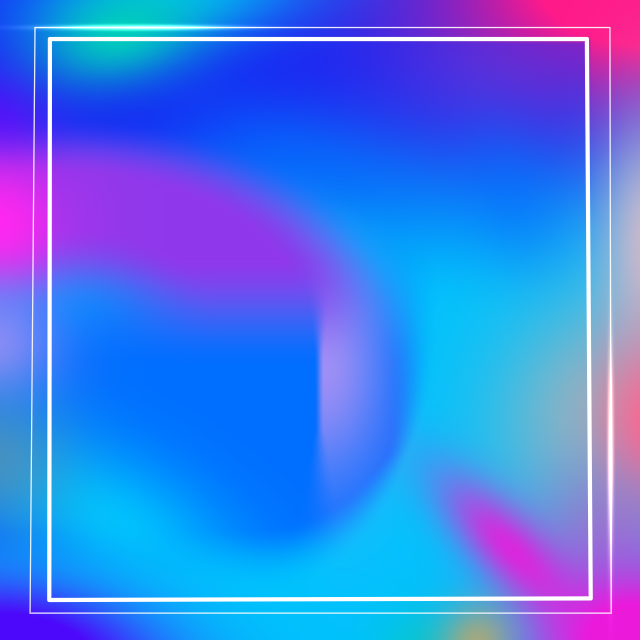
This background is drawn by a WebGL 2 fragment shader. Its source:

```glsl
#version 300 es
precision highp float;
// Fluid blue, cyan and magenta gradient folds behind a double white frame with glints.
uniform vec2 u_resolution;
out vec4 outColor;

#define INNER_HALF 0.0033   // half width of the thick frame line
#define OUTER_HALF 0.0010   // half width of the thin frame line
#define PANEL_DIM 0.55      // how much the panel mutes the rim colours
#define GLINT_POWER 1.0
#define FOLD_SOFTNESS 0.09

const vec3 DEEP = vec3(0.09, 0.13, 0.95);
const vec3 AZURE = vec3(0.0, 0.43, 1.0);
const vec3 CYAN = vec3(0.0, 0.76, 0.99);
const vec3 TEAL = vec3(0.0, 0.80, 0.74);
const vec3 INDIGO = vec3(0.26, 0.20, 0.90);
const vec3 VIOLET = vec3(0.30, 0.03, 0.98);
const vec3 PURPLE = vec3(0.56, 0.22, 0.92);
const vec3 LAVENDER = vec3(0.62, 0.56, 0.96);
const vec3 MAGENTA = vec3(0.92, 0.10, 0.86);
const vec3 PINK = vec3(1.0, 0.10, 0.54);
const vec3 CORAL = vec3(1.0, 0.40, 0.56);
const vec3 SLATE = vec3(0.54, 0.71, 0.77);
const vec3 SILVER = vec3(0.80, 0.73, 0.80);
const vec3 OLIVE = vec3(0.72, 0.66, 0.42);

// Soft rotated ellipse, 1 at its centre
float blob(vec2 p, vec2 centre, vec2 radius, float angle) {
  float c = cos(angle), s = sin(angle);
  vec2 d = p - centre;
  vec2 q = vec2(c * d.x + s * d.y, c * d.y - s * d.x) / radius;
  return exp(-dot(q, q));
}

float segment(vec2 p, vec2 a, vec2 b) {
  vec2 d = b - a;
  return length(p - a - d * clamp(dot(p - a, d) / dot(d, d), 0.0, 1.0));
}

// Antialiased outline of a four-cornered frame
float frameLine(vec2 p, vec2 corners[4], float halfWidth) {
  float d = 1.0;
  for (int i = 0; i < 4; i++) d = min(d, segment(p, corners[i], corners[(i + 1) % 4]));
  float px = 1.0 / min(u_resolution.x, u_resolution.y);
  return clamp((halfWidth - d) / px + 0.5, 0.0, 1.0);
}

// Large central folds: deep sky, azure basin, lavender tongue, purple arch
vec3 folds(vec2 p) {
  vec3 col = mix(CYAN, DEEP, smoothstep(0.5, 0.95, p.y));
  col = mix(col, AZURE, 0.55 * blob(p, vec2(0.42, 0.77), vec2(0.24, 0.07), -0.35));
  col = mix(col, DEEP, 0.75 * blob(p, vec2(0.17, 0.83), vec2(0.22, 0.09), 0.1));
  col = mix(col, INDIGO, 0.85 * blob(p, vec2(0.77, 0.88), vec2(0.20, 0.12), -0.2));
  col = mix(col, AZURE, 0.45 * blob(p, vec2(0.80, 0.70), vec2(0.07, 0.13), 0.3));

  float basin = length(vec2(max(p.x - 0.4, 0.0) / 0.26, min(p.y - 0.45, 0.0) / 0.34));
  float soft = FOLD_SOFTNESS + 0.9 * abs(p.y - 0.29);
  float inBasin = 1.0 - smoothstep(1.0 - soft, 1.0 + 0.4 * soft, basin);
  col = mix(col, AZURE, inBasin * (1.0 - smoothstep(0.42, 0.68, p.y)));

  float arch = length(max(p - vec2(0.1, 0.5), 0.0) / vec2(0.405, 0.245));
  float edge = 0.02 + 0.5 * max(0.33 - p.y, 0.0) + 0.3 * max(p.y - 0.45, 0.0);
  float tongue = smoothstep(0.985 - edge, 0.985 + edge, arch) * (1.0 - smoothstep(1.0, 1.42, arch));
  col = mix(col, LAVENDER, tongue * exp(-pow((p.y - 0.43) / 0.19, 2.0)));

  float purple = smoothstep(0.0, 0.6, arch) * (1.0 - smoothstep(0.92, 1.3, arch));
  return mix(col, PURPLE, purple * smoothstep(0.42, 0.6, p.y));
}

// Colours that flow in from the canvas border
vec3 rim(vec3 col, vec2 p, float muted) {
  // left and top
  col = mix(col, VIOLET, 0.8 * blob(p, vec2(0.0, 0.82), vec2(0.08, 0.08), 0.0));
  col = mix(col, CYAN, 0.9 * blob(p, vec2(0.27, 1.01), vec2(0.23, 0.08), 0.1));
  col = mix(col, TEAL, blob(p, vec2(0.19, 0.95), vec2(0.13, 0.075), 0.25));
  col = mix(col, MAGENTA + vec3(0.08, 0.05, 0.08), muted * blob(p, vec2(-0.01, 0.65), vec2(0.13, 0.11), 0.0));
  col = mix(col, LAVENDER, 0.85 * blob(p, vec2(-0.01, 0.46), vec2(0.10, 0.09), 0.0));
  col = mix(col, CYAN, blob(p, vec2(0.18, 0.18), vec2(0.22, 0.11), -0.5));
  col = mix(col, SLATE * 0.8, 0.6 * blob(p, vec2(0.0, 0.28), vec2(0.10, 0.10), 0.0));
  col = mix(col, VIOLET, min(1.0, 1.25 * blob(p, vec2(0.04, -0.01), vec2(0.22, 0.10), -0.2)));
  // right
  col = mix(col, PINK, muted * min(1.0, 1.4 * blob(p, vec2(1.02, 1.02), vec2(0.30, 0.16), 0.0)));
  col = mix(col, SLATE, 0.95 * blob(p, vec2(0.92, 0.36), vec2(0.15, 0.18), -0.3));
  col = mix(col, SILVER, muted * blob(p, vec2(1.02, 0.62), vec2(0.09, 0.21), 0.0));
  col = mix(col, CORAL, muted * blob(p, vec2(1.03, 0.34), vec2(0.10, 0.14), 0.0));
  // lower right
  col = mix(col, PURPLE + vec3(0.12, 0.2, -0.15), 0.6 * blob(p, vec2(0.94, 0.18), vec2(0.11, 0.10), 0.0));
  col = mix(col, TEAL, 0.6 * blob(p, vec2(0.66, -0.01), vec2(0.07, 0.06), 0.0));
  col = mix(col, MAGENTA, 0.9 * blob(p, vec2(0.80, 0.14), vec2(0.15, 0.052), -0.8));
  col = mix(col, MAGENTA, min(1.0, 1.2 * blob(p, vec2(0.99, 0.0), vec2(0.17, 0.13), 0.0)));
  return mix(col, OLIVE, 0.85 * blob(p, vec2(0.745, -0.005), vec2(0.055, 0.06), -0.5));
}

void main() {
  vec2 p = gl_FragCoord.xy / u_resolution;
  vec2 inset = abs(p - vec2(0.5, 0.5)) - vec2(0.422, 0.438);
  float panel = 1.0 - smoothstep(-0.008, 0.004, max(inset.x, inset.y));
  vec3 col = rim(folds(p), p, 1.0 - PANEL_DIM * panel);

  // slightly skewed frames
  vec2 inner[4] = vec2[4](vec2(0.078, 0.939), vec2(0.917, 0.939), vec2(0.923, 0.065), vec2(0.077, 0.0625));
  vec2 outer[4] = vec2[4](vec2(0.0547, 0.957), vec2(0.953, 0.957), vec2(0.955, 0.042), vec2(0.047, 0.042));
  float lines = max(frameLine(p, inner, INNER_HALF), 0.9 * frameLine(p, outer, OUTER_HALF));
  col = mix(col, vec3(1.0), lines);

  // warm glints on the thin frame
  float glint = blob(p, vec2(0.22, 0.957), vec2(0.13, 0.004), 0.0)
              + blob(p, vec2(0.954, 0.29), vec2(0.004, 0.14), 0.0);
  col += GLINT_POWER * glint * vec3(0.7, 0.6, 0.4);
  outColor = vec4(clamp(col, 0.0, 1.0), 1.0);
}
```
